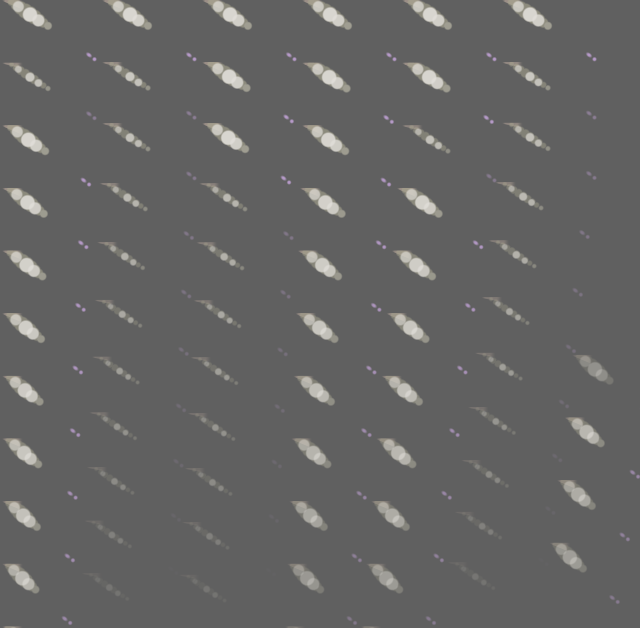
This pattern is drawn by a WebGL 2 fragment shader. Its source:

```glsl
#version 300 es
precision highp float;

uniform vec2 u_resolution;
out vec4 outColor;

#define CANVAS vec2(768.0, 754.0)
#define PITCH vec2(120.0, 75.2)
#define COLUMNS 7
#define ROWS 11
#define SOFTNESS 1.3
#define DROPLET vec2(108.0, 68.5)
#define GROUND vec3(0.376, 0.376, 0.376)
#define OLIVE vec3(0.66, 0.65, 0.56)
#define CREAM vec3(0.88, 0.87, 0.85)
#define BLUSH vec3(0.76, 0.68, 0.63)
#define LILAC vec3(0.75, 0.63, 0.83)

// Per column: leftward drift per row, upward lag, first thin row, fade
const vec4 COLUMN[7] = vec4[7](
    vec4(0.0, 0.00, 99.0, 0.30),
    vec4(3.1, 0.64, 1.0, 0.0),
    vec4(3.5, 0.62, 3.0, 0.0),
    vec4(2.6, 0.00, 99.0, 0.60),
    vec4(6.2, 0.00, 99.0, 0.55),
    vec4(8.2, 0.77, 1.0, 0.0),
    vec4(9.0, 0.70, 99.0, 0.55));

// Core blobs along the flake: centre, radius, opacity
const vec4 CORE[4] = vec4[4](
    vec4(20.0, 8.0, 6.6, 0.72),
    vec4(34.0, 17.5, 8.6, 0.90),
    vec4(44.0, 24.5, 7.2, 0.82),
    vec4(55.5, 31.0, 4.6, 0.22));

float softness;

float disc(vec2 p, float radius) {
    return 1.0 - smoothstep(-softness, softness, length(p) - radius);
}

// Chain of blobs with a flat top and a pointed upper left end
vec3 drawFlake(vec3 color, vec2 p, float stretch, float girth, float alpha) {
    if (p.x < -4.0 || p.x > 68.0 || p.y < -3.0 || p.y > 44.0) return color;
    float clipTop = smoothstep(-0.6, 0.6, p.y);

    // Pointed end
    float wedge = smoothstep(-0.8, 0.8, p.x * 0.42 * girth + 0.8 - p.y)
        * smoothstep(0.0, 5.0, p.x) * (1.0 - smoothstep(18.0, 26.0, p.x));
    color = mix(color, BLUSH, wedge * clipTop * alpha * 0.6);

    // Olive rim
    float rim = 0.0;
    for (int i = 0; i < 9; i++) {
        float t = float(i) / 8.0;
        vec2 center = mix(vec2(12.0, 2.5), vec2(55.5, 31.0), t);
        center.x *= stretch;
        float radius = mix(4.6, 9.2, sin(3.14159 * min(t * 1.05, 1.0))) * girth;
        rim = max(rim, disc(p - center, radius));
    }
    color = mix(color, OLIVE, rim * clipTop * alpha * 0.62);

    // Pale cores
    for (int i = 0; i < 4; i++) {
        vec4 core = CORE[i];
        vec2 center = core.xy * vec2(stretch, 1.0);
        float cover = disc(p - center, core.z * girth);
        color = mix(color, CREAM, cover * clipTop * alpha * core.w);
    }
    return color;
}

// Tilted oval followed by a small round drop
vec3 drawDroplet(vec3 color, vec2 p, float alpha) {
    if (dot(p, p) > 144.0) return color;
    vec2 q = mat2(0.8, -0.6, 0.6, 0.8) * (p + vec2(3.2, 2.5));
    float cover = max(disc(q * vec2(0.62, 1.0), 1.9),
                      disc(p - vec2(3.4, 2.6), 2.1));
    return mix(color, LILAC, cover * alpha);
}

void main() {
    // Canvas units with y pointing down
    vec2 p = gl_FragCoord.xy / u_resolution;
    p = vec2(p.x, 1.0 - p.y) * CANVAS;
    softness = max(SOFTNESS, 0.75 * CANVAS.x / u_resolution.x);

    vec3 color = GROUND;
    for (int c = 0; c < COLUMNS; c++) {
        vec4 column = COLUMN[c];
        for (int r = 0; r < ROWS; r++) {
            // The last column starts late
            if (c == 6 && (r < 6 || r > 9)) continue;
            float row = float(r);
            bool stray = (c == 0 && r == 1) || (c == 4 && r == 2);
            bool thin = stray || row >= column.z;

            // Lattice position, bent by drift and lag
            float lagRow = c == 6 ? 6.0 : row;
            vec2 origin = vec2(2.0, 0.0) + PITCH * vec2(c, r);
            origin -= vec2(column.x * max(row - 2.0, 0.0),
                           column.y * lagRow * lagRow);

            // Wear: thin flakes fade evenly, thick ones narrow and dim
            float age = row / 9.0;
            float stretch = thin ? 1.0 : 1.0 - 0.27 * age;
            float girth = thin ? mix(0.66, 0.46, min(age * 1.6, 1.0)) : 1.0;
            float alpha = thin ? 0.92 - 0.078 * row : 1.0 - column.w * age * age;
            if (c == 6 && r == 6) alpha *= 0.45;
            color = drawFlake(color, p - origin, stretch, girth, alpha);

            vec2 offset = DROPLET * vec2(stretch, 1.0);
            if (thin) offset.y -= 4.0 + 0.45 * row;
            float tint = thin ? 0.5 * max(1.0 - row / 9.5, 0.0) : 0.9 * alpha;
            color = drawDroplet(color, p - origin - offset, tint);
        }
    }
    outColor = vec4(color, 1.0);
}
```
